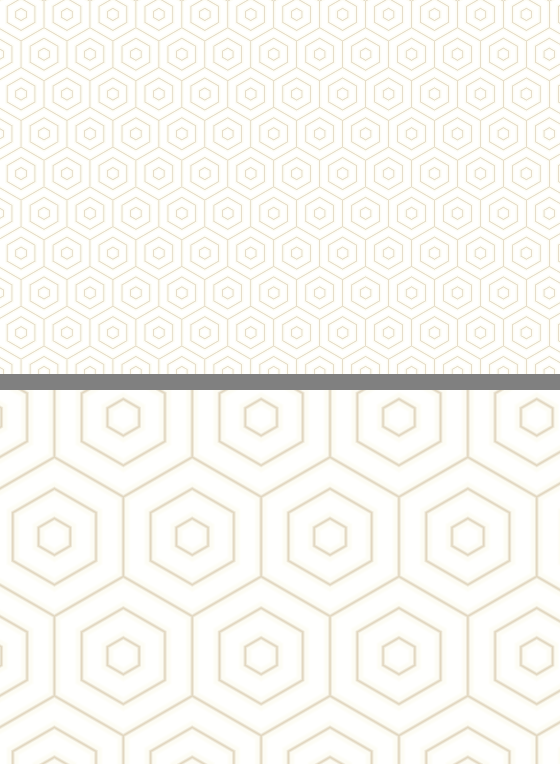
Top: the whole. Bottom: its middle third, enlarged.
A WebGL 1 fragment shader for this pattern:

```glsl
precision highp float;
// Honeycomb of fine tan outlines on white, each cell holding two nested hexagons.

uniform vec2 u_resolution;

const vec2 LATTICE = vec2(1.0, 1.7320508);

// Offset from the nearest cell centre, from two interleaved rectangular grids.
vec2 cellOffset(vec2 p) {
  vec2 even = mod(p + 0.5 * LATTICE, LATTICE) - 0.5 * LATTICE;
  vec2 odd = mod(p, LATTICE) - 0.5 * LATTICE;
  return dot(even, even) < dot(odd, odd) ? even : odd;
}

// Apothem of the pointy-top hexagon passing through p.
float hexRadius(vec2 p) {
  p = abs(p);
  return max(p.x, dot(p, vec2(0.5, 0.8660254)));
}

// Share of a filter window covered by a line whose centre lies at the given distance.
float lineCoverage(float dist, float halfWidth, float window) {
  float near = max(dist - halfWidth, -0.5 * window);
  float far = min(dist + halfWidth, 0.5 * window);
  return clamp((far - near) / window, 0.0, 1.0);
}

void main() {
  // One unit is the horizontal distance between cell centres.
  float cellsAcross = 12.19;
  float pixel = cellsAcross / u_resolution.x;
  vec2 p = gl_FragCoord.xy * pixel - vec2(0.458, 0.899);

  // Distance to the closest of the three concentric outlines.
  float radius = hexRadius(cellOffset(p));
  float dist = min(abs(radius - 0.5), min(abs(radius - 0.302), abs(radius - 0.115)));

  // Faint warm bleed around each line, then the line itself, slightly soft.
  float bleed = 1.0 - smoothstep(0.03, 0.055, dist);
  vec3 color = mix(vec3(1.0, 1.0, 0.995), vec3(0.992, 0.99, 0.957), bleed);
  color = mix(color, vec3(0.86, 0.81, 0.71), lineCoverage(dist, 0.0075, max(pixel, 0.018)));

  gl_FragColor = vec4(color, 1.0);
}
```
